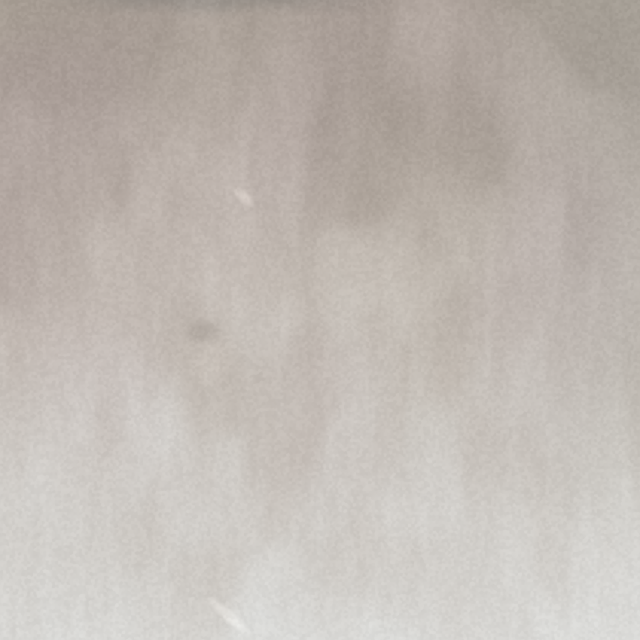
This texture is drawn by a three.js fragment shader. Its source:

```glsl
// Weathered plaster wash: warm taupe above fading to pale grey below.
// Soft cellular noise, stretched upright, bends the fade into brushed patches;
// finer layers add streaks and grain, and a few small dabs mark the surface.

varying vec2 vUv;

const vec3 TAUPE = vec3(0.664, 0.624, 0.590);
const vec3 CLAY  = vec3(0.708, 0.668, 0.638);
const vec3 PUTTY = vec3(0.758, 0.726, 0.698);
const vec3 STONE = vec3(0.802, 0.785, 0.763);
const vec3 CHALK = vec3(0.856, 0.856, 0.846);

vec3 hash3(vec2 p) {
  vec3 q = fract(vec3(p.xyx) * vec3(0.1031, 0.1030, 0.0973));
  q += dot(q, q.yxz + 33.33);
  return fract((q.xxy + q.yzz) * q.zyx);
}

// Cellular noise whose cells blend by distance; returns about -1 to 1
float softCells(vec2 p, float crispness) {
  vec2 cell = floor(p);
  vec2 local = fract(p);
  float total = 0.0;
  float weights = 0.0;
  for (int j = -1; j <= 1; j++) {
    for (int i = -1; i <= 1; i++) {
      vec2 offset = vec2(float(i), float(j));
      vec3 rnd = hash3(cell + offset + 71.0);
      vec2 d = offset + 0.2 + 0.6 * rnd.xy - local;
      float w = exp(-crispness * dot(d, d));
      total += w * (rnd.z * 2.0 - 1.0);
      weights += w;
    }
  }
  return total / weights;
}

// Layered sines for slow, wide drifts
vec2 drift(vec2 p) {
  return vec2(sin(p.y * 9.0 + 2.0 * sin(p.x * 5.0)),
              sin(p.x * 7.0 + 1.5 * sin(p.y * 6.0 + 1.0)));
}

// Soft-edged ellipse, tilted by an angle
float dab(vec2 p, vec2 centre, vec2 radius, float angle, float softness) {
  float c = cos(angle);
  float s = sin(angle);
  vec2 d = p - centre;
  vec2 q = vec2(c * d.x + s * d.y, c * d.y - s * d.x) / radius;
  return 1.0 - smoothstep(1.0 - softness, 1.0 + softness, length(q));
}

float ramp(float start, float end, float t) {
  return clamp((t - start) / (end - start), 0.0, 1.0);
}

// Fade from dark (0) to light (1)
vec3 washColour(float t) {
  vec3 c = mix(TAUPE, CLAY, ramp(0.0, 0.28, t));
  c = mix(c, PUTTY, ramp(0.28, 0.54, t));
  c = mix(c, STONE, ramp(0.54, 0.73, t));
  return mix(c, CHALK, ramp(0.73, 0.98, t));
}

void main() {
  vec2 uv = vUv;
  vec2 sway = drift(uv);
  vec2 warped = uv + 0.025 * sway;

  // Brushed patches, large to small, shift the fade up and down
  float clouds = softCells(warped * vec2(4.0, 3.2), 5.0);
  float patches = softCells(warped * vec2(8.0, 6.0) + 13.0, 7.0);
  float strokes = softCells(uv * vec2(22.0, 9.0) + 0.4 * sway + 37.0, 6.0);
  float streaks = softCells(uv * vec2(75.0, 13.0) + 5.0, 4.0);
  float tone = 0.985 - uv.y + 0.02 * sway.y;
  tone += 0.05 * clouds + 0.09 * patches + 0.04 * strokes + 0.015 * streaks;
  vec3 colour = washColour(tone);

  // Extra blotches where the fade is slow
  float upper = smoothstep(0.3, 0.6, uv.y);
  colour += upper * (0.012 * patches + 0.006 * strokes);

  // Mauve and olive tints, strongest in the darker part
  float tint = softCells(warped * vec2(5.0, 4.0) + 53.0, 4.0);
  float tintShare = smoothstep(0.1, 0.5, uv.y);
  colour += vec3(0.003, -0.004, 0.006) * tint * tintShare;
  colour += vec3(-0.010, 0.002, 0.002) * smoothstep(0.65, 1.0, uv.x) * tintShare;

  // Shadow along part of the top edge
  float topEdge = smoothstep(0.970, 1.005, uv.y + 0.006 * strokes);
  float span = smoothstep(0.05, 0.25, uv.x) * (1.0 - smoothstep(0.4, 0.65, uv.x));
  colour -= vec3(0.075, 0.060, 0.055) * topEdge * span;

  // Scuffs and paint dabs
  colour -= 0.038 * dab(uv, vec2(0.317, 0.482), vec2(0.024, 0.016), 0.1, 0.6);
  colour += 0.028 * dab(uv, vec2(0.328, 0.437), vec2(0.026, 0.032), 0.0, 0.6);
  colour += 0.070 * dab(uv, vec2(0.381, 0.692), vec2(0.016, 0.007), -0.7, 0.6);
  colour += 0.055 * dab(uv, vec2(0.357, 0.038), vec2(0.036, 0.008), -0.7, 0.5);

  // Fine grain in two sizes
  float grain = softCells(uv * 210.0, 6.0);
  float mottle = softCells(uv * 105.0 + 19.0, 5.0);
  colour += 0.018 * grain + 0.005 * mottle + 0.006 * streaks;

  gl_FragColor = vec4(colour, 1.0);
}
```
